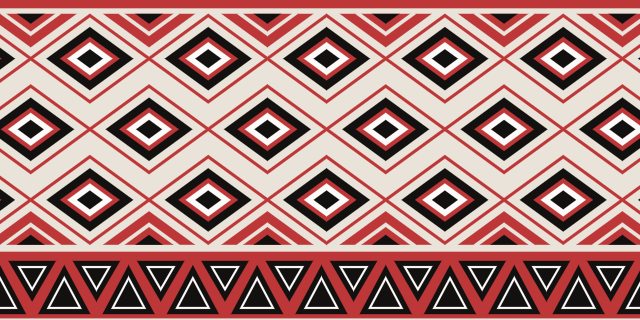
A WebGL 2 fragment shader for this pattern:

```glsl
#version 300 es
precision highp float;
// Woven-style border: staggered rows of nested diamonds with chevrons at the edges,
// above a red band of interlocking triangles. Everything is a signed distance,
// folded into repeating cells; lengths are fractions of the canvas height.

#define DIAMOND_PITCH 0.3698   // width of one diamond cell
#define DIAMOND_SHIFT 0.0960   // x of the first middle-row diamond
#define ROW_PITCH     0.2207   // height between diamond rows
#define SLOPE         0.73     // diamond height over width
#define FIELD_MID     0.5960   // y of the middle row
#define FIELD_HALF    0.3610   // middle row to the chevron base
#define LINE_HALF     0.0082   // half width of the diamond outline
#define TRI_PITCH     0.2009   // width of one triangle cell
#define BAND_TOP      0.2135   // upper edge of the red band
#define TRIM_BOTTOM   0.9740   // lower edge of the red top trim
#define SOFTNESS      0.0019   // half width of an edge blend

uniform vec2 u_resolution;
out vec4 fragColor;

const vec3 CREAM = vec3(0.915, 0.890, 0.850);
const vec3 RED   = vec3(0.745, 0.215, 0.220);
const vec3 BLACK = vec3(0.075, 0.068, 0.060);
const vec3 WHITE = vec3(0.990, 0.985, 0.975);

// Coverage of a shape from its signed distance
float fill(float d) {
    float edge = max(SOFTNESS, 0.7 / u_resolution.y);
    return 1.0 - smoothstep(-edge, edge, d);
}

void paint(inout vec3 color, vec3 ink, float d) {
    color = mix(color, ink, fill(d));
}

// Signed offset from the centre of the nearest cell
float repeatX(float x, float pitch) {
    return (fract(x / pitch + 0.5) - 0.5) * pitch;
}

// Diamond radius, measured along x
float diamondRadius(vec2 p) {
    return abs(p.x) + abs(p.y) / SLOPE;
}

// Turns a radius difference into a true distance
float toDistance(float radiusGap) {
    return radiusGap * SLOPE / sqrt(1.0 + SLOPE * SLOPE);
}

// Triangle with its base on y = 0 and its apex at y = height
float triangle(vec2 p, float halfBase, float height) {
    vec2 normal = normalize(vec2(height, halfBase));
    return max(-p.y, dot(vec2(abs(p.x) - halfBase, p.y), normal));
}

void paintDiamond(inout vec3 color, vec2 p) {
    float r = diamondRadius(p);
    paint(color, RED, toDistance(abs(r - 0.5 * DIAMOND_PITCH) - LINE_HALF));
    paint(color, BLACK, toDistance(r - 0.1360));
    paint(color, RED, toDistance(r - 0.0935));
    paint(color, WHITE, toDistance(r - 0.0710));
    paint(color, BLACK, toDistance(r - 0.0407));
}

// Half diamonds cut off along the field edge
void paintChevron(inout vec3 color, vec2 p) {
    float r = diamondRadius(p);
    float cut = -p.y;
    paint(color, RED, max(cut, toDistance(abs(r - 0.1200) - 0.0240)));
    paint(color, RED, max(cut, toDistance(r - 0.0760)));
    paint(color, BLACK, max(cut, toDistance(r - 0.0430)));
}

void paintTriangle(inout vec3 color, float d) {
    paint(color, BLACK, d);
    paint(color, WHITE, abs(d + 0.0195) - 0.0033);
}

void main() {
    vec2 p = gl_FragCoord.xy / u_resolution.y;
    vec3 color = CREAM;

    // Diamond field, mirrored about its middle row
    float fromMid = abs(p.y - FIELD_MID);
    float evenX = repeatX(p.x - DIAMOND_SHIFT, DIAMOND_PITCH);
    float oddX = repeatX(p.x - DIAMOND_SHIFT - 0.5 * DIAMOND_PITCH, DIAMOND_PITCH);
    paintDiamond(color, vec2(evenX, fromMid));
    paintDiamond(color, vec2(oddX, fromMid - ROW_PITCH));
    paintChevron(color, vec2(evenX, FIELD_HALF - fromMid));

    // Red trim and band
    paint(color, RED, TRIM_BOTTOM - p.y);
    paint(color, RED, max(p.y - BAND_TOP, 0.0050 - p.y));

    // Triangles pointing up, and smaller ones pointing down between them
    float upX = repeatX(p.x, TRI_PITCH);
    float downX = repeatX(p.x - 0.5 * TRI_PITCH, TRI_PITCH);
    paintTriangle(color, triangle(vec2(upX, p.y - 0.0182), 0.0820, 0.1540));
    paintTriangle(color, triangle(vec2(downX, 0.1850 - p.y), 0.0745, 0.1280));

    fragColor = vec4(color, 1.0);
}
```
